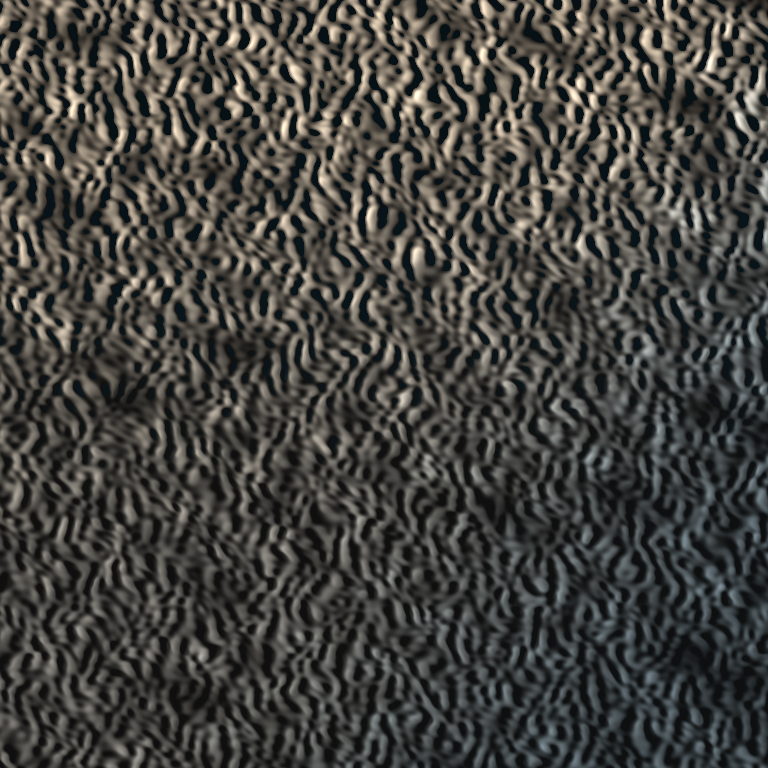
Write a Shadertoy shader that draws this texture.

```glsl
// Rough embossed surface of upright, worm-like ridges over dark pits, tan above and slate blue below.

const int WAVES = 48;              // sine layers that form the ridges
const float RIDGES = 45.0;         // mean ridge count across the canvas
const float SPREAD = 0.80;         // angular spread of the main layers, radians
const float SLANT = 0.12;          // overall lean of the ridges, radians
const float GAIN_TOP = 0.80;
const float GAIN_BOTTOM = 0.50;
const float PATCHINESS = 0.13;     // strength of the broad light and dark patches
const vec2 LIGHT = vec2(0.85, -0.53);
const vec3 WARM = vec3(1.08, 0.99, 0.87);
const vec3 NEUTRAL = vec3(1.02, 1.00, 0.95);
const vec3 SLATE = vec3(0.87, 0.99, 1.05);
const vec3 PIT = vec3(0.03, 0.085, 0.11);

float hash(float n) {
    return fract(sin(n * 12.9898 + 4.1) * 43758.547);
}

vec2 hash2(vec2 c) {
    float n = dot(c, vec2(17.3, 41.7));
    return vec2(hash(n), hash(n + 9.2));
}

// Small wriggles that keep the ridges from running straight
vec2 warp(vec2 p) {
    return p + 0.0040 * vec2(sin(61.0 * p.y + 3.0 * sin(23.0 * p.x)),
                             sin(53.0 * p.x + 3.0 * sin(19.0 * p.y)));
}

// Band-limited relief: height in x, scaled slope in yz
vec3 relief(vec2 p) {
    vec3 sum = vec3(0.0);
    float power = 0.0;
    for (int i = 0; i < WAVES; i++) {
        float n = float(i);
        bool fine = i % 3 == 2;
        float lean = 2.0 * (n + hash(n)) / float(WAVES) - 1.0;
        float angle = SLANT + SPREAD * lean * (fine ? 1.8 : 1.0);
        float weight = fine ? 0.6 : 1.0;
        float count = RIDGES * mix(0.55, 1.35, hash(n + 51.0)) * (fine ? 1.6 : 1.0);
        vec2 k = 6.2832 * count * vec2(cos(angle), sin(angle));
        float phase = dot(k, p) + 6.2832 * hash(n + 97.0);
        sum += weight * vec3(cos(phase), -sin(phase) * k / (6.2832 * RIDGES));
        power += 0.5 * weight * weight;
    }
    return sum / sqrt(power);
}

// Broad patches from slow sines in all directions
float patches(vec2 p) {
    float sum = 0.0;
    for (int i = 0; i < 12; i++) {
        float n = float(i);
        float angle = 3.1416 * (n + hash(n + 7.0)) / 12.0;
        float count = mix(4.0, 17.0, hash(n + 31.0));
        sum += cos(6.2832 * (count * dot(p, vec2(cos(angle), sin(angle))) + hash(n + 63.0)));
    }
    return sum / sqrt(6.0);
}

// Sparse, flattened dark smudges, one candidate per cell
float smudges(vec2 p) {
    vec2 q = p * vec2(8.0, 16.0);
    vec2 cell = floor(q);
    float dark = 0.0;
    for (int y = -1; y <= 1; y++) {
        for (int x = -1; x <= 1; x++) {
            vec2 c = cell + vec2(x, y);
            vec2 d = q - c - hash2(c);
            d.y += 0.5 * d.x;
            float strength = smoothstep(0.70, 1.0, hash(dot(c, vec2(5.7, 29.1))));
            dark = max(dark, strength * exp(-6.0 * dot(d, d)));
        }
    }
    return dark;
}

void mainImage(out vec4 fragColor, in vec2 fragCoord) {
    vec2 uv = fragCoord / iResolution.xy;
    vec2 p = fragCoord / iResolution.y;
    vec3 field = relief(warp(p));

    // Broad light falloff and colour zones
    float patchTone = patches(p);
    float drift = 0.03 * patchTone;
    float top = smoothstep(0.25, 1.0, uv.y + drift);
    float cold = smoothstep(0.30, 1.0, uv.x - 0.75 * uv.y + 0.15 + drift);
    float warmth = smoothstep(0.25, 0.95, uv.y - 0.2 * uv.x + 0.1 + drift);

    // Ridge body plus light from the upper left
    float body = smoothstep(-1.85, 1.85, field.x);
    float slope = clamp(dot(field.yz, LIGHT), -1.8, 1.8);
    float gain = mix(GAIN_BOTTOM, GAIN_TOP, top) * (1.0 - 0.14 * cold);
    float tone = gain * (0.09 + 0.76 * body + 0.13 * slope);
    tone *= 1.0 + PATCHINESS * patchTone;
    tone *= 1.0 - 0.6 * smudges(p);
    tone = max(tone, 0.06);

    vec3 tint = mix(mix(NEUTRAL, WARM, warmth), SLATE, cold);
    vec3 color = tone * tint;

    // Flat, crisp-edged pits, strongest near the top
    float level = mix(-1.30, -0.75, top) - 0.12 * patchTone;
    float pit = 1.0 - smoothstep(level - 0.15, level + 0.15, field.x + 0.15 * slope);
    color = mix(color, PIT * mix(1.1, 0.75, top), pit * smoothstep(0.0, 0.5, top));

    fragColor = vec4(clamp(color, 0.0, 1.0), 1.0);
}
```
